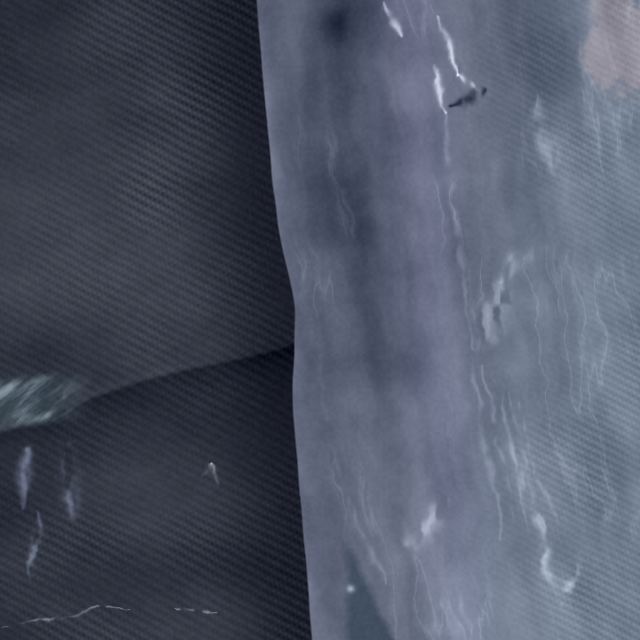
Give the GLSL for this texture, as a three.js fragment shader.

```glsl
// Dark twill cloth on the left, partly covered by a crumpled translucent film on the right.
// The cloth is a warped diagonal sine weave with a fold; the film is layered soft blobs,
// stretched noise and ragged strokes for its creases and glints.
varying vec2 vUv;

float hash(vec2 p) {
  p = fract(p * vec2(123.34, 345.45));
  p += dot(p, p + 34.3);
  return fract(p.x * p.y);
}

float noise(vec2 p) {
  vec2 i = floor(p), f = fract(p), e = vec2(1, 0);
  f = f * f * (3.0 - 2.0 * f);
  return mix(mix(hash(i), hash(i + e), f.x), mix(hash(i + e.yx), hash(i + e.xx), f.x), f.y);
}

float fbm(vec2 p) {
  float sum = 0.0, amp = 0.5;
  for (int i = 0; i < 5; i++) {
    sum += amp * noise(p);
    p = mat2(1.6, 1.2, -1.2, 1.6) * p + 7.1;
    amp *= 0.5;
  }
  return sum;
}

// Soft elliptical spot
float blob(vec2 p, vec2 c, vec2 r) {
  vec2 d = (p - c) / r;
  return exp(-dot(d, d));
}

// Ragged soft line between two ends, thickest in the middle
float stroke(vec2 p, vec4 ends, float w) {
  vec2 d = ends.zw - ends.xy;
  float h = clamp(dot(p - ends.xy, d) / dot(d, d), 0.0, 1.0);
  float r = length(p - ends.xy - d * h) / (w * (0.35 + 2.6 * h * (1.0 - h)));
  return exp(-r * r) * smoothstep(0.1, 0.75, noise(p * vec2(110.0, 45.0)));
}

float weave(vec2 p, float period) {
  float thread = sin(6.2832 * (p.y + 0.53 * p.x + 0.012 * fbm(p * 7.0)) / period);
  return thread * (0.65 + 0.35 * sin(700.0 * (p.x - 0.4 * p.y))) * (0.3 + 1.4 * noise(p * 13.0));
}

vec3 cloth(vec2 p, vec2 w, float edge) {
  vec3 col = vec3(0.195, 0.215, 0.26) + 0.15 * (fbm(p * vec2(5.0, 9.0)) - 0.5);
  col += 0.05 * blob(p, vec2(0.14, 0.62), vec2(0.2, 0.15));
  col = mix(col, vec3(0.09, 0.10, 0.145), 0.85 * smoothstep(0.17, 0.0, edge - p.x));
  float relief = 0.5 + 0.7 * blob(p, vec2(0.28, 0.75), vec2(0.18, 0.3)) + 0.35 * smoothstep(0.4, 0.2, p.y);
  col += vec3(0.033, 0.038, 0.041) * weave(p, 0.0145) * relief;
  // Fold with a lit upper lip and shadow below
  float fold = p.y - (0.33 + 0.3 * p.x + 0.007 * sin(p.x * 14.0 - 1.5));
  col -= 0.085 * smoothstep(0.005, -0.004, fold) * exp(-abs(fold) * 22.0);
  col += 0.04 * exp(-abs(fold - 0.008) * 90.0) * smoothstep(0.42, 0.2, p.x);
  // Clear sliver at the left border
  float sliver = smoothstep(0.045, 0.025, abs(p.y - 0.375 - 0.1 * (p.x - 0.06))) * smoothstep(0.15, 0.07, p.x);
  float sheen = fbm(vec2(p.x * 28.0 - p.y * 32.0, p.y * 12.0 + p.x * 5.0));
  col = mix(col, mix(vec3(0.2, 0.25, 0.29), vec3(0.58, 0.66, 0.70), smoothstep(0.35, 0.7, sheen)), 0.8 * sliver);
  // Hanging glints and stray hairs
  float glint = stroke(w, vec4(0.045, 0.30, 0.035, 0.21), 0.012)
    + stroke(w, vec4(0.105, 0.30, 0.115, 0.19), 0.012) + stroke(w, vec4(0.06, 0.20, 0.05, 0.09), 0.007);
  col += vec3(0.23, 0.24, 0.28) * glint * (0.5 + fbm(p * vec2(50.0, 15.0)));
  float hair = stroke(w, vec4(0.0, 0.017, 0.2, 0.055), 0.0025) + stroke(w, vec4(0.27, 0.05, 0.34, 0.037), 0.0025)
    + stroke(w, vec4(0.31, 0.255, 0.325, 0.27), 0.005) + stroke(w, vec4(0.325, 0.27, 0.34, 0.242), 0.005);
  return col + 0.26 * hair;
}

vec3 film(vec2 p, vec2 w, float edge) {
  float right = smoothstep(0.6, 0.95, p.x + 0.12 * (0.5 - p.y));
  vec3 col = mix(vec3(0.37, 0.395, 0.475), vec3(0.44, 0.49, 0.56), right);
  // Dark hollow, violet ridge and paler patches
  float side = w.x - 0.535 - 0.09 * (0.8 - p.y);
  col -= 0.11 * exp(-side * side * 170.0) * smoothstep(0.2, 0.6, p.y);
  col += vec3(0.045, 0.04, 0.055) * exp(-pow(abs(side - 0.12) / 0.05, 2.0));
  col += 0.04 * blob(p, vec2(0.45, 0.95), vec2(0.06, 0.12));
  col += 0.05 * blob(p, vec2(0.68, 0.05), vec2(0.12, 0.15));
  col -= 0.06 * blob(w, vec2(0.86, 0.9), vec2(0.05, 0.13));
  float pale = blob(w, vec2(0.97, 0.93), vec2(0.07, 0.12));
  col = mix(col, vec3(0.57, 0.56, 0.61), smoothstep(0.25, 0.5, pale * (0.3 + fbm(p * 32.0))));
  // Cloudy wrinkles and thin filaments along the drape, and cloth showing through
  vec2 drape = vec2(w.x + 0.16 * p.y, p.y * 0.15);
  col += 0.16 * (fbm(drape * 26.0) - 0.48) + 0.13 * (fbm(p * 14.0) - 0.48);
  float filament = exp(-abs(fbm(drape * 17.0 + 5.0) - 0.5) * 70.0);
  col += 0.07 * filament * smoothstep(0.35, 0.7, noise(p * 9.0));
  col += 0.035 * weave(p, 0.012) * smoothstep(0.76, 0.96, p.x + 0.08 * sin(p.y * 9.0));
  // Long creases
  float crease = stroke(w, vec4(0.69, 0.83, 0.74, 0.46), 0.006)
    + 0.4 * stroke(w, vec4(0.47, 0.54, 0.535, 0.24), 0.006) + stroke(w, vec4(0.53, 0.24, 0.60, 0.085), 0.006);
  for (float k = 0.0; k < 5.0; k++)
    crease += stroke(w, vec4(0.74 + 0.018 * k, 0.45 - 0.02 * k, 0.78 + 0.025 * k, 0.15), 0.004);
  col += 0.09 * crease;
  // Teal gap near the bottom
  float gap = smoothstep(0.525, 0.55, w.x) * smoothstep(0.0, 0.02, 0.63 - 0.55 * p.y - w.x);
  col = mix(col, vec3(0.21, 0.27, 0.33), 0.75 * gap * smoothstep(0.2, 0.13, p.y));
  // Broad and sharp highlights
  float shine = stroke(w, vec4(0.755, 0.46, 0.80, 0.57), 0.025) + stroke(w, vec4(0.795, 0.565, 0.82, 0.625), 0.014)
    + stroke(w, vec4(0.64, 0.14, 0.69, 0.22), 0.018) + stroke(w, vec4(0.80, 0.31, 0.875, 0.06), 0.009)
    + stroke(w, vec4(0.875, 0.05, 0.90, 0.14), 0.010) + stroke(w, vec4(0.835, 0.85, 0.865, 0.73), 0.014);
  col += 0.17 * shine * (0.5 + fbm(p * vec2(45.0, 20.0)));
  float spark = stroke(w, vec4(0.60, 1.0, 0.625, 0.95), 0.007) + stroke(w, vec4(0.685, 0.98, 0.71, 0.88), 0.005)
    + stroke(w, vec4(0.675, 0.89, 0.69, 0.83), 0.006) + stroke(w, vec4(0.71, 0.88, 0.745, 0.86), 0.004)
    + blob(p, vec2(0.548, 0.08), vec2(0.006));
  col += 0.36 * spark - 0.25 * stroke(w, vec4(0.70, 0.84, 0.755, 0.86), 0.007);
  col -= 0.10 * blob(w, vec2(0.525, 0.96), vec2(0.025, 0.02));
  return col + 0.03 * exp(-abs(p.x - edge) * 130.0);
}

void main() {
  vec2 p = vUv, w = p + 0.03 * (vec2(fbm(p * 19.0), fbm(p * 19.0 + 40.0)) - 0.48);
  float t = 1.0 - p.y, bulge = (t - 0.48) / 0.1;
  float edge = 0.401 + 0.087 * t + 0.017 * exp(-bulge * bulge) + 0.002 * (noise(vec2(t * 25.0, 3.0)) - 0.5);
  vec3 col = mix(cloth(p, w, edge), film(p, w, edge), smoothstep(-0.002, 0.002, p.x - edge));
  gl_FragColor = vec4(col + 0.025 * (noise(p * 220.0) - 0.5), 1.0);
}
```
